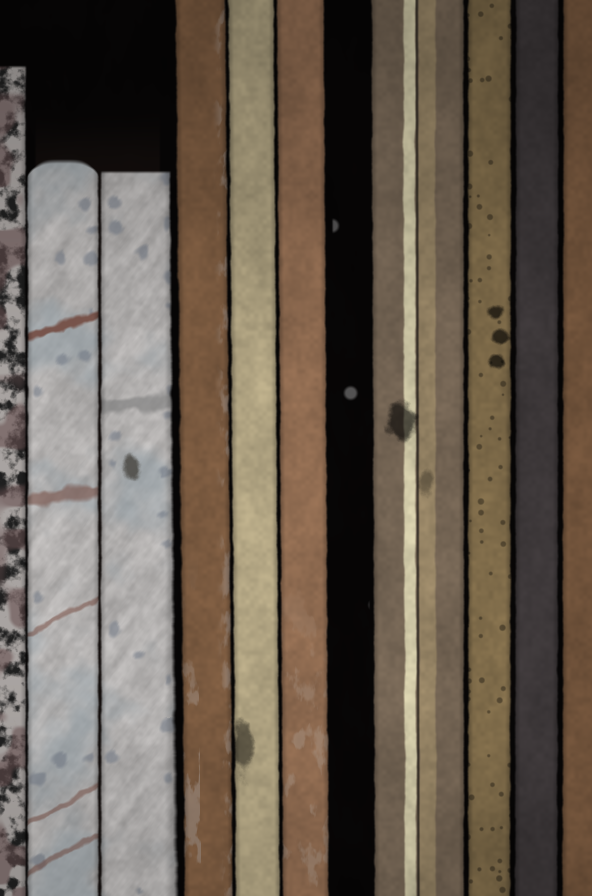
Write a Shadertoy shader that draws this texture.

```glsl
// Upright stone slabs on a rack: granite, veined marble and worn brown, cream and grey boards.
#define ASPECT 0.66
#define SOFT 0.0026
#define WOBBLE 0.0035
#define LEAN 0.016
#define TOP_SHADE 0.80
#define GRAIN 0.16
#define BACKDROP vec3(0.027, 0.022, 0.022)
#define MARBLE vec3(0.70, 0.69, 0.685)
#define BROWN vec3(0.51, 0.375, 0.265)
#define CREAM vec3(0.68, 0.63, 0.50)
#define TAUPE vec3(0.45, 0.39, 0.325)

float hash(vec2 p) {
    vec3 h = fract(vec3(p.xyx) * 0.1031);
    h += dot(h, h.yzx + 33.33);
    return fract((h.x + h.y) * h.z);
}

float noise(vec2 p) {
    vec2 i = floor(p), f = fract(p);
    f = f * f * (3.0 - 2.0 * f);
    return mix(mix(hash(i), hash(i + vec2(1, 0)), f.x),
               mix(hash(i + vec2(0, 1)), hash(i + vec2(1, 1)), f.x), f.y);
}

float fbm(vec2 p) {
    float sum = 0.0, amp = 0.53;
    for (int i = 0; i < 4; i++) {
        sum += amp * noise(p);
        p = mat2(1.6, 1.2, -1.2, 1.6) * p + 7.3;
        amp *= 0.5;
    }
    return sum;
}

// Round specks, at most one per grid cell
float specks(vec2 q, float scale, float density) {
    vec2 g = q * scale, id = floor(g);
    vec2 centre = 0.3 + 0.4 * vec2(hash(id + 3.1), hash(id + 9.7));
    float radius = 0.1 + 0.2 * hash(id + 5.3);
    float d = length(fract(g) - centre);
    return step(hash(id), density) * (1.0 - smoothstep(radius - 0.1, radius + 0.1, d));
}

float band(float x, float l, float r) {
    return smoothstep(l - SOFT, l + SOFT, x) * (1.0 - smoothstep(r - SOFT, r + SOFT, x));
}

// Ragged elliptical stain
float blot(vec2 p, vec2 c, vec2 size) {
    float d = length((p - c) / size) + 0.9 * (fbm(p * vec2(60, 90)) - 0.5);
    return 1.0 - smoothstep(0.55, 1.15, d);
}

// Wavering vein across the left marble, from height y rising by rise
float vein(vec2 p, float y, float rise, float width) {
    float line = y + rise * (p.x - 0.047) / 0.12 + 0.014 * (fbm(p * 28.0) - 0.5);
    float w = width * (0.5 + noise(p * 70.0));
    return 1.0 - smoothstep(w * 0.4, w + 0.002, abs(p.y - line));
}

// Paints one slab with worn, slightly shaded edges
void slab(inout vec3 col, vec2 s, float l, float r, float top, vec3 tint) {
    float wl = WOBBLE * (fbm(vec2(s.y * 75.0, l * 91.0)) - 0.5);
    float wr = WOBBLE * (fbm(vec2(s.y * 75.0, r * 57.0)) - 0.5);
    float rim = mix(0.8, 1.0, smoothstep(0.0, 0.01, min(s.x - l, r - s.x)));
    col = mix(col, tint * rim, band(s.x, l + wl, r + wr) * band(s.y + wl, -1.0, top));
}

void mainImage(out vec4 fragColor, in vec2 fragCoord) {
    vec2 uv = fragCoord / iResolution.xy;
    vec2 q = uv * vec2(ASPECT, 1.0);
    float lean = LEAN * smoothstep(0.27, 0.31, uv.x) * clamp((0.8 - uv.x) / 0.5, -0.1, 1.0);
    vec2 s = vec2(uv.x - lean * (1.0 - uv.y), uv.y);

    // Surface grain and light
    float cloud = fbm(q * vec2(28, 14));
    float fine = noise(q * 210.0) + noise(q * 110.0) - 1.0;
    float tone = 1.0 + GRAIN * (1.3 * (cloud - 0.5) + 0.45 * fine);
    float light = mix(1.0, TOP_SHADE, smoothstep(0.55, 1.0, uv.y));
    light *= mix(0.9, 1.0, smoothstep(0.0, 0.25, uv.y));

    // Backdrop with a faint warm glow above the marble
    vec3 col = BACKDROP * (0.7 + 0.5 * cloud);
    col += vec3(0.045, 0.03, 0.024) * band(s.x, 0.06, 0.27) * (1.0 - smoothstep(0.81, 0.88, uv.y));

    // Granite
    vec3 granite = mix(vec3(0.12), vec3(0.66, 0.64, 0.63), smoothstep(0.3, 0.6, fbm(q * 75.0)));
    granite = mix(granite, vec3(0.4, 0.31, 0.31), 0.6 * smoothstep(0.5, 0.7, noise(q * 45.0)));
    slab(col, s, -0.02, 0.043, 0.925, granite);

    // Marble with brushed clouds, veins and stains
    float streak = fbm(mat2(0.8, 0.6, -0.6, 0.8) * q * vec2(95, 24));
    vec3 marble = MARBLE * (1.0 + 0.26 * (streak - 0.5) + 0.06 * fine);
    marble = mix(marble, vec3(0.57, 0.62, 0.65), 0.55 * smoothstep(0.45, 0.75, fbm(q * 13.0 + 4.0)));
    marble = mix(marble, vec3(0.44, 0.47, 0.52), 0.55 * specks(q + 0.01 * streak, 34.0, 0.22));
    float veins = max(vein(uv, 0.622, 0.028, 0.005), 0.65 * vein(uv, 0.442, 0.01, 0.009));
    for (float i = 0.0; i < 3.0; i++)
        veins = max(veins, 0.6 * vein(uv, 0.025 + 0.055 * i + 0.155 * step(1.5, i), 0.042, 0.003));
    float left = step(s.x, 0.168);
    marble = mix(marble, vec3(0.46, 0.30, 0.26), 0.9 * veins * left);
    marble = mix(marble, vec3(0.48), 0.6 * (1.0 - left) * vein(uv, 0.536, 0.008, 0.012));
    marble = mix(marble, vec3(0.29, 0.28, 0.26), 0.85 * blot(uv, vec2(0.222, 0.479), vec2(0.017, 0.015)));
    slab(col, s, 0.047, 0.166, 0.82 - 0.016 * pow(abs(s.x - 0.107) / 0.06, 4.0), marble);
    slab(col, s, 0.171, 0.286, 0.808, marble);

    // Worn brown and cream boards
    float chips = smoothstep(0.52, 0.68, fbm(q * vec2(75, 40)));
    float low = chips * (1.0 - smoothstep(0.15, 0.4, uv.y));
    float worn = max(low * step(s.x, 0.325), chips * smoothstep(0.355, 0.378, s.x));
    slab(col, s, 0.297, 0.380, 1.1, mix(BROWN * 0.95 * tone, vec3(0.61, 0.54, 0.49), 0.7 * worn));
    float stain = blot(uv, vec2(0.411, 0.165), vec2(0.016, 0.035));
    slab(col, s, 0.386, 0.462, 1.1, CREAM * tone * (1.0 - 0.45 * stain));
    vec3 rosy = BROWN * vec3(1.09, 1.11, 1.18) * tone;
    slab(col, s, 0.468, 0.547, 1.1, mix(rosy, vec3(0.65, 0.56, 0.49), 0.6 * low));

    // Dust on the black board
    col += 0.3 * specks(q, 42.0, 0.025) * band(s.x, 0.56, 0.62);

    // Taupe board with pale stripes
    float x = s.x + 0.005 * (fbm(vec2(uv.y * 45.0, 2)) - 0.5);
    vec3 layer = mix(TAUPE, vec3(0.58, 0.51, 0.39), band(x, 0.706, 0.735));
    layer = mix(layer, vec3(0.81, 0.78, 0.65), band(x, 0.681, 0.701));
    layer *= tone * (1.0 - 0.65 * band(s.x, 0.7025, 0.7055));
    layer *= 1.0 - 0.6 * blot(uv, vec2(0.678, 0.531), vec2(0.027, 0.024));
    layer *= 1.0 - 0.3 * blot(uv, vec2(0.72, 0.463), vec2(0.015));
    slab(col, s, 0.628, 0.783, 1.1, layer);

    // Speckled ochre, dark grey and last brown boards
    vec3 ochre = vec3(0.49, 0.415, 0.285) * tone * (1.0 - 0.35 * specks(q, 85.0, 0.2));
    for (float i = 0.0; i < 3.0; i++)
        ochre *= 1.0 - 0.65 * blot(uv, vec2(0.838 + 0.007 * mod(i, 2.0), 0.652 - 0.028 * i), vec2(0.014, 0.009));
    slab(col, s, 0.791, 0.863, 1.1, ochre);
    slab(col, s, 0.872, 0.943, 1.1, vec3(0.235, 0.215, 0.22) * tone);
    slab(col, s, 0.952, 1.05, 1.1, BROWN * 0.87 * tone);

    fragColor = vec4(clamp(col * light, 0.0, 1.0), 1.0);
}
```
